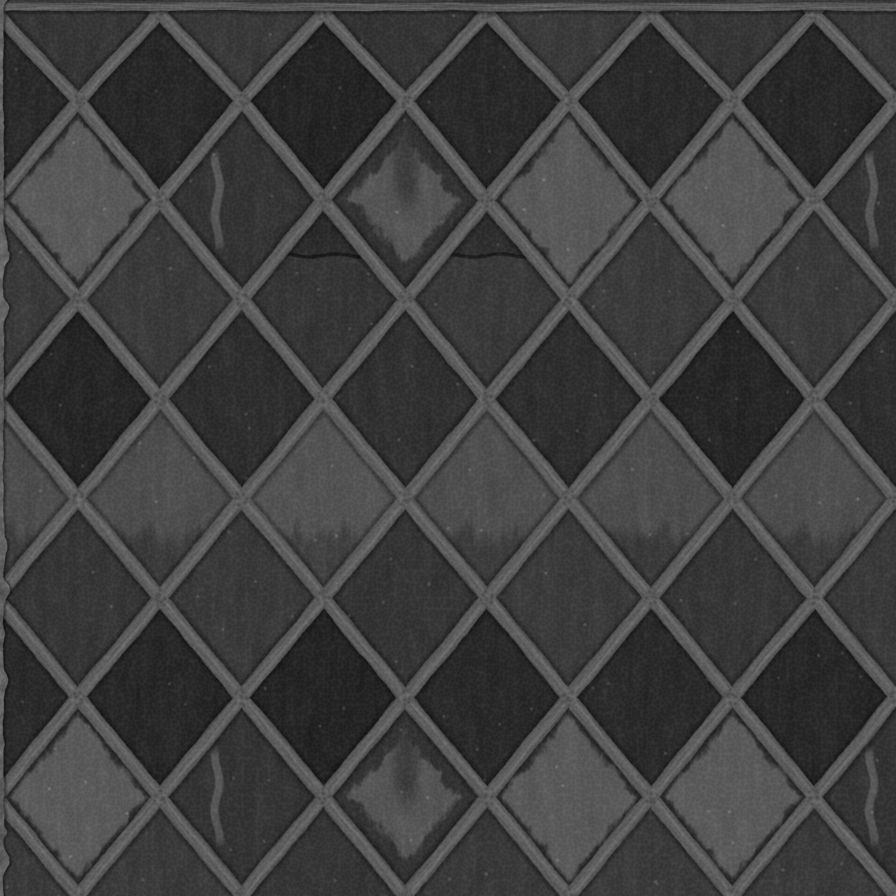
Write a three.js fragment shader that draws this texture.

```glsl
// Weathered grey diamond tiles with raised mortar and a worn top and left edge.
varying vec2 vUv;

float hash(vec2 p) {
  return fract(sin(dot(p, vec2(127.1, 311.7))) * 43758.5);
}

// Cellular noise: distance to the nearest scattered point.
float cells(vec2 p) {
  vec2 cell = floor(p);
  float nearest = 2.0;
  for (int y = -1; y <= 1; y++) {
    for (int x = -1; x <= 1; x++) {
      vec2 c = cell + vec2(float(x), float(y));
      nearest = min(nearest, length(c + vec2(hash(c), hash(c + 19.3)) - p));
    }
  }
  return nearest;
}

// Layered sines, roughly -1 to 1.
float waves(vec2 p) {
  float sum = 0.0, amp = 0.55;
  for (int i = 0; i < 4; i++) {
    sum += amp * sin(p.x + 1.6 * sin(p.y)) * cos(p.y * 0.8 + sin(p.x * 0.7));
    p = mat2(1.5, 1.1, -1.1, 1.5) * p + 2.3;
    amp *= 0.62;
  }
  return sum;
}

void main() {
  vec2 p = vec2(vUv.x, 1.0 - vUv.y);

  // Diamond lattice, slightly compressed along the top row
  vec2 q = p - vec2(0.0, 0.13 * max(0.0, 0.115 - p.y));
  q += 0.0008 * vec2(waves(p * 35.0), waves(p.yx * 35.0 + 4.0));
  vec2 grid = (q - vec2(0.1784, 0.4453)) / vec2(0.1826, 0.222);
  vec2 diag = vec2(grid.x + grid.y, grid.x - grid.y);
  vec2 id = floor(diag);
  float row = id.x - id.y;
  float column = floor((id.x + id.y + 1.0) * 0.5);
  vec2 local = grid - 0.5 * vec2(id.x + id.y + 1.0, row);
  float inset = 0.5 - abs(local.x) - abs(local.y);

  // Tile shades recur every four columns and six rows
  vec2 tile = floor(mod(vec2(column + 8.0, row + 12.0) + 0.5, vec2(4.0, 6.0)));
  float seed = hash(tile + 3.0);
  vec3 pick = vec3(equal(vec3(floor(tile.y * 0.5)), vec3(0.0, 1.0, 2.0)));
  vec3 shades = mod(tile.y, 2.0) < 0.5 ? vec3(0.195, 0.225, 0.215) : vec3(0.315, 0.16, 0.225);
  float tone = dot(pick, shades) + 0.03 * (seed - 0.5);
  if (tile.y < 0.5 && tile.x > 2.5) tone -= 0.045;

  // Pale worn faces, one reduced to a narrow streak
  float mottle = waves(local * vec2(17.0, 14.0) + seed * 40.0);
  if (tile.y == 4.0) {
    float margin = tile.x == 1.0 ? 0.17 : 0.08;
    float pale = smoothstep(margin - 0.02, margin + 0.03, inset + 0.05 * mottle);
    if (tile.x == 1.0) {
      pale *= 1.0 - 0.7 * (1.0 - smoothstep(0.02, 0.12, abs(local.x + 0.02 * mottle)))
                        * (1.0 - smoothstep(-0.1, 0.15, local.y));
    }
    if (tile.x == 0.0) {
      float sway = abs(local.x + 0.15 + 0.015 * sin(local.y * 22.0));
      pale = (1.0 - smoothstep(0.015, 0.035, sway)) * (1.0 - smoothstep(0.2, 0.27, abs(local.y)));
    }
    tone += 0.135 * pale;
  }

  // Dark drips low on the lighter row
  if (tile.y == 1.0) {
    float fringe = local.y + 0.07 * waves(vec2(local.x * 24.0 + seed * 30.0, local.y * 5.0));
    tone -= 0.07 * smoothstep(0.13, 0.24, fringe);
  }

  // Cracked upper corners
  if (row == -1.0 && (column == 1.0 || column == 2.0)) {
    float crack = local.y + 0.22 + 0.008 * sin(local.x * 19.0);
    tone -= 0.035 * (1.0 - smoothstep(-0.01, 0.01, crack));
    tone -= 0.09 * (1.0 - smoothstep(0.004, 0.014, abs(crack)));
  }

  // Vertical stains, mottling and pale specks
  tone += 0.016 * waves(vec2(local.x * 38.0, local.y * 5.0) + seed * 50.0) + 0.014 * mottle;
  tone += 0.09 * (1.0 - smoothstep(0.015, 0.04, cells(p * 15.0)));

  // Mortar bars, with fibres running along them
  vec2 offset = (fract(diag + 0.5) - 0.5) / 7.09;
  bool falling = abs(offset.y) < abs(offset.x);
  float across = falling ? offset.y : offset.x;
  float along = falling ? diag.x : diag.y;
  float lane = falling ? id.y : id.x;
  float halfWidth = 0.0078 + 0.0008 * waves(vec2(along * 9.0, lane));
  float bar = 1.0 - smoothstep(halfWidth - 0.001, halfWidth + 0.001, abs(across));
  tone *= mix(0.66, 1.0, smoothstep(0.007, 0.015, abs(across)));
  float mortar = 0.365 + 0.035 * waves(vec2(across * 850.0, along * 7.0 + lane));
  mortar += 0.045 * (1.0 - smoothstep(0.0, 0.003, abs(across - 0.002)));
  mortar -= 0.09 * smoothstep(0.0045, 0.0085, abs(across));

  // Rough knots at the crossings
  float knot = 1.0 - smoothstep(0.007, 0.011, length(offset));
  mortar = mix(mortar, 0.29 + 0.15 * cells(p * 170.0), knot);
  tone = mix(tone, mortar, max(bar, knot));

  // Worn top strip and chipped left edge
  float top = p.y + 0.0012 * waves(vec2(p.x * 28.0, 1.0));
  float strip = 0.36 + 0.07 * waves(vec2(p.x * 30.0, p.y * 700.0));
  strip *= mix(0.62, 1.0, smoothstep(0.002, 0.005, top));
  tone *= mix(0.6, 1.0, smoothstep(0.012, 0.018, top));
  tone = mix(strip, tone, smoothstep(0.011, 0.013, top));
  float chip = 0.004 + 0.007 * smoothstep(0.3, 0.8, waves(vec2(1.2, p.y * 23.0)));
  float side = p.x + 0.0015 * waves(vec2(p.y * 90.0, 2.0));
  tone *= mix(0.6, 1.0, smoothstep(chip, chip + 0.005, side));
  tone = mix(0.38 + 0.08 * waves(p * 130.0), tone, smoothstep(chip - 0.001, chip + 0.001, side));

  // Fine grain
  tone += 0.06 * (cells(p * 240.0) - 0.5);
  gl_FragColor = vec4(vec3(clamp(tone, 0.0, 1.0)), 1.0);
}
```
